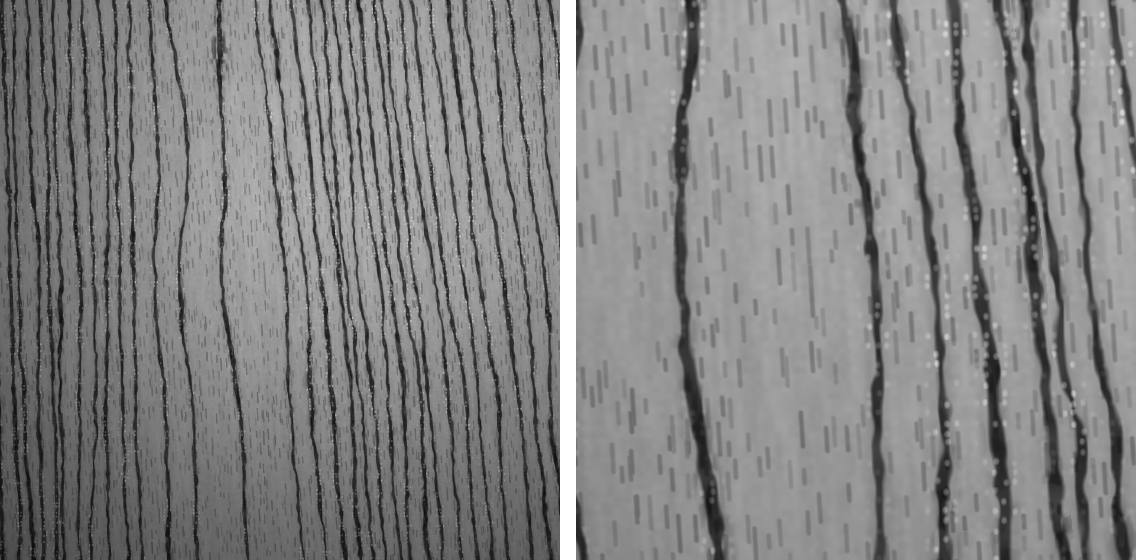
Left, the full canvas; right, a detail of the centre.
Give the GLSL for this texture, as a WebGL 2 fragment shader.

```glsl
#version 300 es
precision highp float;
// Grey open-pored wood with dark, slightly slanted grain lines and a soft vignette.
uniform vec2 u_resolution;
out vec4 fragColor;

// Integer hash of a lattice cell, 0 to 1
float hash(vec2 cell) {
    uvec2 q = uvec2(ivec2(floor(cell)));
    uint h = q.x * 1597334677u ^ q.y * 3812015801u;
    h = (h ^ (h >> 15)) * 2246822519u;
    h = (h ^ (h >> 13)) * 3266489917u;
    return float((h ^ (h >> 16)) >> 8) / 16777216.0;
}

float noise(vec2 p) {
    vec2 i = floor(p), f = fract(p);
    f = f * f * (3.0 - 2.0 * f);
    return mix(mix(hash(i), hash(i + vec2(1, 0)), f.x),
               mix(hash(i + vec2(0, 1)), hash(i + vec2(1, 1)), f.x), f.y);
}

// Horizontal position of a grain line at height y
float grainLine(float base, float id, float spacing, float y) {
    float drift = mix(0.025, 0.1, smoothstep(0.1, 0.65, base));
    float x = base + drift * (0.5 - y);
    x += (noise(vec2(y * 4.0, id * 7.0)) - 0.5) * spacing * 0.5;
    x += (noise(vec2(y * 3.0 + 9.0, base * 5.0)) - 0.5) * 0.02;
    x += (noise(vec2(y * 22.0, id * 3.0 + 50.0)) - 0.5) * 0.005;
    float pinch = exp(-pow((x - 0.395) / 0.05, 2.0)) * smoothstep(0.8, 0.95, y);
    return mix(x, 0.395, 0.65 * pinch);
}

// Short upright dashes, one at most in each staggered cell
float pores(vec2 p, vec2 size, float amount, float seed) {
    vec2 q = p / size;
    q.y += 8.0 * hash(vec2(floor(q.x), seed));
    vec2 cell = floor(q) + seed * 31.0;
    vec2 centre = vec2(mix(0.3, 0.7, hash(cell + 101.0)), mix(0.4, 0.6, hash(cell + 211.0)));
    vec2 d = abs(fract(q) - centre) * size;
    float halfLength = size.y * mix(0.1, 0.34, hash(cell + 307.0));
    float dash = 1.0 - smoothstep(0.0004, 0.0023, length(vec2(d.x, max(d.y - halfLength, 0.0))));
    return dash * step(1.0 - amount, hash(cell)) * mix(0.4, 1.0, hash(cell + 409.0));
}

// Small round flecks
float flecks(vec2 p, float size, float amount) {
    vec2 q = p / size, cell = floor(q);
    vec2 centre = 0.35 + 0.3 * vec2(hash(cell + 17.0), hash(cell + 71.0));
    float dotShape = 1.0 - smoothstep(0.1, 0.42, length((fract(q) - centre) * vec2(1.0, 0.8)));
    return dotShape * step(1.0 - amount, hash(cell + 503.0));
}

void main() {
    vec2 p = gl_FragCoord.xy / u_resolution;

    // Nearest grain line, with wide spacing in the heart of the board
    float base = -0.03, nearest = 1.0, lineId = 0.0;
    for (int i = 0; i < 38; i++) {
        float id = float(i);
        float spacing = 0.0235 + 0.056 * exp(-pow((base - 0.39) / 0.12, 2.0))
                      + 0.017 * smoothstep(0.78, 1.0, base);
        float offset = p.x - grainLine(base, id, spacing, p.y);
        if (abs(offset) < abs(nearest)) {
            nearest = offset;
            lineId = id;
        }
        base += spacing * mix(0.78, 1.22, hash(vec2(id, 91.0)));
    }

    // Ragged line body and its softer, frayed border
    float ragged = nearest + (noise(p * vec2(190.0, 85.0)) - 0.5) * 0.0035;
    float fray = smoothstep(0.6, 0.9, noise(vec2(p.y * 9.0, lineId * 5.0 + 20.0)));
    float halfWidth = mix(0.0019, 0.0029, hash(vec2(lineId, 37.0)))
                    + 0.0009 * fray + 0.0014 * (noise(vec2(p.y * 45.0, lineId * 11.0)) - 0.5);
    float ink = 1.0 - smoothstep(halfWidth - 0.0013, halfWidth + 0.0019, abs(ragged));
    ink *= mix(0.72, 1.0, noise(vec2(p.y * 60.0, lineId * 13.0 + 5.0)));
    float border = exp(-pow(nearest / 0.0075, 2.0));

    // Light falls off from the upper right of the centre
    vec2 away = p - vec2(0.6, 0.68);
    away *= vec2(away.x > 0.0 ? 0.8 : 1.0, away.y > 0.0 ? 0.7 : 1.0);
    float light = 0.68 - 0.46 * (1.0 - exp(-2.0 * dot(away, away)));

    // Fine fibres and pores follow the slant of the grain
    vec2 fibre = vec2(p.x + 0.06 * (p.y - 0.5), p.y);
    float tone = 1.0 + 0.07 * (noise(fibre * vec2(230.0, 38.0)) - 0.5)
               + 0.05 * (noise(fibre * vec2(60.0, 6.0)) - 0.5)
               + 0.05 * (noise(p * 260.0) - 0.5);
    float dashes = max(pores(fibre, vec2(0.0085, 0.031), 0.5, 1.0),
                       pores(fibre + 0.37, vec2(0.0115, 0.024), 0.4, 2.0));
    tone *= 1.0 - 0.26 * dashes;
    tone *= 1.0 - border * (0.1 + 0.35 * fray * smoothstep(0.45, 0.75, noise(p * vec2(240.0, 110.0))));

    // Rough knot near the top
    vec2 knotOffset = (p - vec2(0.392, 0.905)) / vec2(0.015, 0.05);
    float knot = exp(-dot(knotOffset, knotOffset)) * smoothstep(0.3, 0.7, noise(p * vec2(170.0, 100.0)));
    tone *= mix(1.0, 0.27, max(ink, 0.85 * knot));

    // Pale flecks cling to the line edges
    float patchy = smoothstep(0.35, 0.7, noise(vec2(p.y * 14.0, lineId * 9.0 + 70.0)));
    float pale = flecks(p, 0.0058, 0.33) * border * mix(0.25, 1.0, patchy);
    float grey = light * tone + 0.25 * pale * (0.4 + light);
    fragColor = vec4(vec3(clamp(grey, 0.0, 1.0)), 1.0);
}
```
